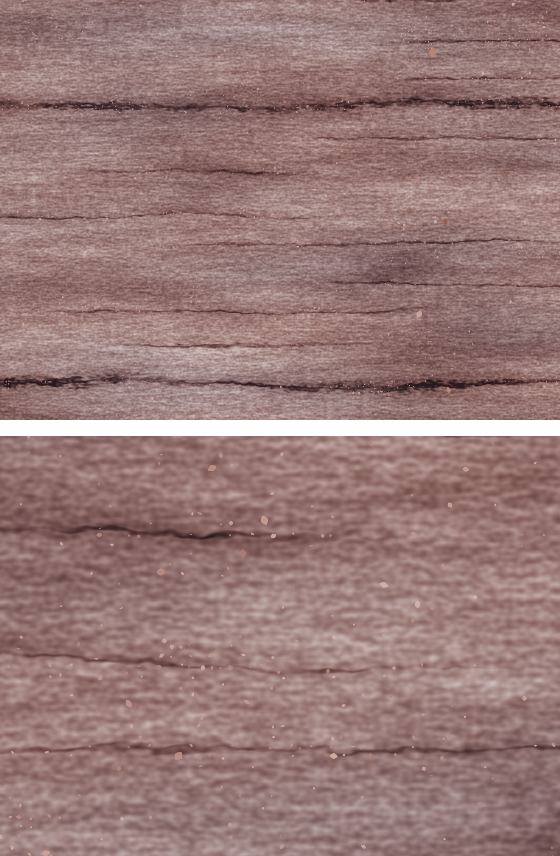
Top, the full canvas; bottom, a detail of the centre.
Give the GLSL for this texture, as a WebGL 2 fragment shader.

```glsl
#version 300 es
precision highp float;
// Weathered mauve-brown plank: stretched gradient noise forms the fibres,
// a loop of wandering, broken lines forms the cracks, and hashed cells
// scatter pale sand that gathers in clusters and beside the cracks.
uniform vec2 u_resolution;
out vec4 fragColor;

const int CRACK_COUNT = 12;
const float CRACK_SPACING = 0.083;
const float FIRST_CRACK = 0.085;

vec2 hash2(vec2 p) {
    vec3 q = fract(p.xyx * vec3(0.1031, 0.1030, 0.0973));
    q += dot(q, q.yzx + 33.33);
    return fract((q.xx + q.yz) * q.zy);
}

float cornerSlope(vec2 cell, vec2 offset) {
    float angle = 6.2832 * hash2(cell).x;
    return dot(vec2(cos(angle), sin(angle)), offset);
}

// Gradient noise, roughly -1 to 1
float gradientNoise(vec2 p) {
    vec2 i = floor(p), f = p - i;
    vec2 u = f * f * f * (f * (f * 6.0 - 15.0) + 10.0);
    vec2 e = vec2(0.0, 1.0);
    float low = mix(cornerSlope(i, f), cornerSlope(i + e.yx, f - e.yx), u.x);
    float high = mix(cornerSlope(i + e.xy, f - e.xy), cornerSlope(i + e.yy, f - e.yy), u.x);
    return 1.4 * mix(low, high, u.y);
}

// Brightness of the bare wood: broad patches, streaks, fibres, fine tooth
float woodTone(vec2 p) {
    vec2 warped = p + vec2(0.0, 0.012 * gradientNoise(p * vec2(2.0, 5.0)));
    float tone = 0.622;
    tone += 0.100 * gradientNoise(warped * vec2(1.7, 5.0) + 3.7);
    tone += 0.065 * gradientNoise(warped * vec2(4.0, 38.0) + 11.3);
    tone += 0.060 * gradientNoise(warped * vec2(16.0, 125.0) + 23.1);
    tone += 0.090 * gradientNoise(p * vec2(58.0, 190.0) + 41.9);
    tone += 0.075 * gradientNoise(p * vec2(150.0, 210.0) + 97.3);
    float stain = smoothstep(0.1, 0.75, gradientNoise(warped * vec2(2.3, 7.0) + 57.3));
    return tone - 0.10 * stain;
}

// x: darkness of cracks and their shadow, y: closeness to a crack
vec2 cracks(vec2 p, float pixel) {
    vec2 result = vec2(0.0);
    float ragged = gradientNoise(p * vec2(20.0, 110.0) + 5.0)
                 + 0.8 * gradientNoise(p * vec2(75.0, 170.0) + 31.0);
    for (int i = 0; i < CRACK_COUNT; i++) {
        float row = float(i);
        float major = 1.0 - step(0.5, mod(row, 8.0));
        vec2 h = hash2(vec2(row, 3.0)), k = hash2(vec2(row, 11.0));

        // Centre line
        float y = FIRST_CRACK + CRACK_SPACING * row + (1.0 - major) * (h.x - 0.5) * 0.05;
        y += 0.016 * gradientNoise(vec2(p.x * 1.8, row * 7.3));
        y += 0.006 * gradientNoise(vec2(p.x * 8.0, row * 5.7));
        y += 0.003 * gradientNoise(vec2(p.x * 37.0, row * 3.1));

        // Extent, width and gaps
        float start = mix(h.y * 1.3 - 0.4, -1.0, major);
        float span = mix(0.55 + 0.6 * k.x, 4.0, major);
        float taper = smoothstep(0.0, 0.25, p.x - start)
                    * smoothstep(0.0, 0.25, start + span - p.x);
        float width = mix(0.0014 + 0.0026 * k.y * k.y, 0.0085, major);
        width *= 0.85 + 0.9 * gradientNoise(vec2(p.x * 2.7, row * 9.1));
        float broken = 0.75 + 0.6 * gradientNoise(vec2(p.x * 4.0, row * 2.3))
                     + 0.5 * gradientNoise(vec2(p.x * 24.0, row * 4.9));
        broken = clamp(broken, 0.15, 1.1);

        // Ragged core, with a wide soft shadow on the upper lip
        float d = p.y - y + (0.9 * width + 0.0007) * ragged;
        float core = 1.0 - smoothstep(0.1 * width, 1.1 * width + pixel, abs(d));
        float reach = mix(0.005, 0.018, major) * (d > 0.0 ? 1.0 : 0.45);
        float shade = exp(-abs(d) / reach);
        float depth = mix(0.23, 0.27, major) * core * broken + mix(0.09, 0.19, major) * shade;
        result = max(result, taper * vec2(depth, exp(-abs(d) / 0.009)));
    }
    return result;
}

// Coverage of a scattered grain and a random value for its tint
vec2 grains(vec2 p, float cells, float density, float pixel) {
    vec2 q = p * cells, id = floor(q);
    vec2 h = hash2(id), k = hash2(id + 57.0);
    vec2 o = q - id - 0.5 - 0.4 * (h - 0.5);
    float c = cos(6.2832 * k.x), s = sin(6.2832 * k.x);
    o = mat2(c, s, -s, c) * o * vec2(1.0 + 0.7 * h.y, 1.0);
    float radius = mix(0.12, 0.3, k.y * k.y);
    float size = mix(length(o), abs(o.x) + abs(o.y), 0.4);
    float edge = 0.6 * cells * pixel;
    float cover = 1.0 - smoothstep(radius - edge, radius + edge, size);
    return vec2(cover * step(hash2(id + 113.0).x, density), h.x);
}

// Wood palette driven by brightness, dipping towards red in the middle
vec3 woodColour(float tone) {
    float t = clamp((tone - 0.20) / 0.47, -0.1, 1.25);
    vec3 colour = mix(vec3(0.20, 0.13, 0.14), vec3(0.67, 0.56, 0.55), t);
    return colour - vec3(0.0, 0.18, 0.20) * t * (1.0 - t);
}

void main() {
    float pixel = 1.0 / u_resolution.y;
    vec2 p = gl_FragCoord.xy * pixel;
    vec2 crack = cracks(p, pixel);

    vec3 colour = woodColour(woodTone(p) - crack.x);
    colour += vec3(0.018, -0.008, -0.026) * gradientNoise(p * vec2(1.5, 7.0) + 71.0);

    // Sand: fine dust, coarser grains, then a few rusty chips
    float cluster = smoothstep(0.22, 0.8, gradientNoise(p * vec2(7.5, 6.0) + 19.0));
    float lodged = crack.y * smoothstep(-0.35, 0.5, gradientNoise(p * vec2(5.0, 3.0) + 83.0));
    float density = 0.045 + 0.36 * cluster + 0.40 * lodged;
    vec2 dust = grains(p, 125.0, density, pixel);
    vec2 sand = grains(p + 7.3, 75.0, 0.5 * density, pixel);
    vec2 chip = grains(p + 3.1, 27.0, 0.012, pixel);
    vec3 darkSand = vec3(0.68, 0.50, 0.46), paleSand = vec3(0.86, 0.71, 0.67);
    colour = mix(colour, mix(darkSand, paleSand, dust.y), 0.85 * dust.x);
    colour = mix(colour, mix(darkSand, paleSand, sand.y), 0.85 * sand.x);
    colour = mix(colour, mix(vec3(0.58, 0.30, 0.22), paleSand, chip.y), 0.9 * chip.x);
    fragColor = vec4(clamp(colour, 0.0, 1.0), 1.0);
}
```
